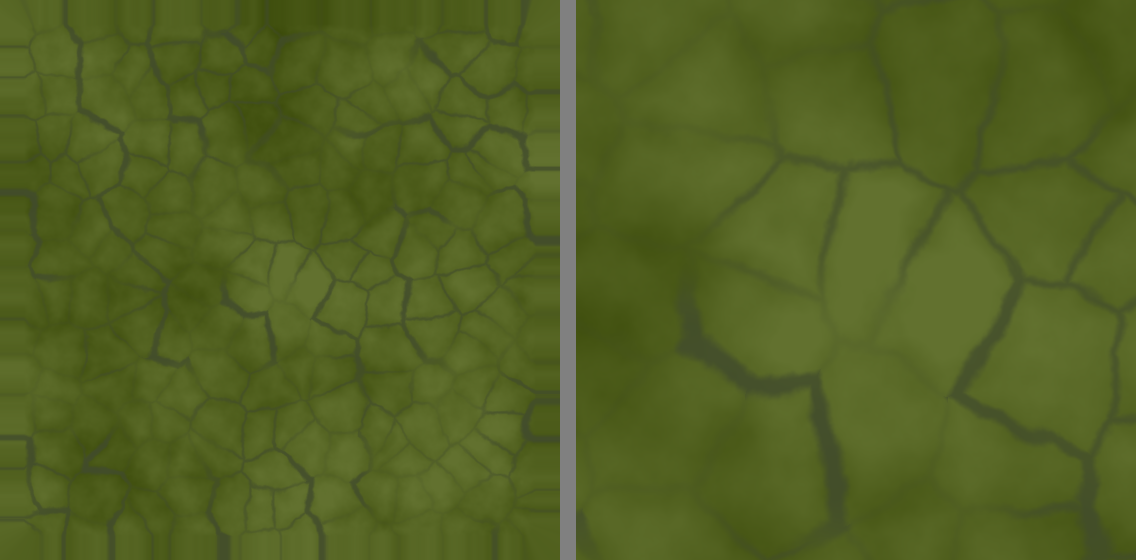
Left: the whole. Right: its middle third, enlarged.
Give the GLSL for this texture, as a three.js fragment shader.

```glsl
// Mossy green ground split into rounded cells, with long grey cracks along some seams.
// Warped Voronoi cells are grouped into stripes; seams between stripes become cracks.
// Cloudy noise tints the surface, and the outer rim is smeared outwards.

#define CELLS 14.0
#define JITTER 0.85
#define RIM 0.043
#define RIM_ROUND 0.025
#define CRACK_WIDTH 0.0085
#define SEAM_WIDTH 0.0050
#define BLOTCH_SCALE 6.0
#define BLOTCH_CONTRAST 1.35
#define DARK_MOSS vec3(0.235, 0.295, 0.040)
#define LIGHT_MOSS vec3(0.385, 0.445, 0.185)
#define CRACK_GREY vec3(0.255, 0.295, 0.175)

varying vec2 vUv;

float hash1(vec2 p) {
  vec3 q = fract(vec3(p.xyx) * 0.1031);
  q += dot(q, q.yzx + 33.33);
  return fract((q.x + q.y) * q.z);
}

vec2 hash2(vec2 p) {
  vec3 q = fract(vec3(p.xyx) * vec3(0.1031, 0.1030, 0.0973));
  q += dot(q, q.yzx + 33.33);
  return fract((q.xx + q.yz) * q.zy);
}

float noise(vec2 p) {
  vec2 i = floor(p), f = fract(p);
  f = f * f * (3.0 - 2.0 * f);
  return mix(mix(hash1(i), hash1(i + vec2(1, 0)), f.x),
             mix(hash1(i + vec2(0, 1)), hash1(i + vec2(1, 1)), f.x), f.y);
}

float fbm(vec2 p) {
  float sum = 0.0, amp = 0.5;
  for (int i = 0; i < 5; i++) {
    sum += amp * noise(p);
    p = mat2(1.6, 1.2, -1.2, 1.6) * p + 17.3;
    amp *= 0.5;
  }
  return sum / 0.97;
}

// Holds the rim to the nearest point of a rounded square, which draws streaks
vec2 smearRim(vec2 uv) {
  vec2 d = uv - 0.5;
  vec2 core = clamp(d, -0.5 + RIM + RIM_ROUND, 0.5 - RIM - RIM_ROUND);
  vec2 off = d - core;
  return 0.5 + core + off * min(1.0, RIM_ROUND / max(length(off), 1e-4));
}

vec2 cellSite(vec2 id) {
  return id + 0.5 + JITTER * (hash2(id + 40.0) - 0.5);
}

// Stripe numbers of a cell: x for steep cracks, y for level ones
vec2 stripes(vec2 site) {
  vec2 c = site / CELLS;
  return floor(vec2((c.x + 0.32 * c.y) * 6.5, (c.y + 0.12 * c.x) * 8.0) + 0.3);
}

// Returns distance to the nearest seam and the strength of the long cracks
vec2 cellSeams(vec2 p, float crackWidth, float level) {
  vec2 g = p * CELLS, base = floor(g), home = base, site = g;
  float best = 9.0;
  for (int y = -1; y <= 1; y++)
    for (int x = -1; x <= 1; x++) {
      vec2 id = base + vec2(x, y), s = cellSite(id);
      float d = dot(s - g, s - g);
      if (d < best) { best = d; home = id; site = s; }
    }
  vec2 group = stripes(site);
  float seam = 9.0, crack = 0.0;
  for (int y = -2; y <= 2; y++)
    for (int x = -2; x <= 2; x++) {
      if (x == 0 && y == 0) continue;
      vec2 s = cellSite(home + vec2(x, y));
      float d = dot(0.5 * (site + s) - g, normalize(s - site)) / CELLS;
      vec2 differs = step(0.5, abs(stripes(s) - group));
      float profile = 1.0 - smoothstep(crackWidth * 0.25, crackWidth, d);
      crack = max(crack, profile * mix(differs.x, differs.y, level));
      seam = min(seam, d);
    }
  return vec2(seam, crack);
}

void main() {
  vec2 p = smearRim(vUv);

  // Ragged, wandering seams
  vec2 bend = vec2(noise(p * 14.0), noise(p * 14.0 + 31.0)) - 0.5;
  vec2 fray = vec2(fbm(p * 55.0), fbm(p * 55.0 + 67.0)) - 0.5;
  vec2 q = p + 0.022 * bend + 0.011 * fray;

  // Level cracks fill the upper right, steep cracks the rest
  float level = smoothstep(1.15, 1.27, 0.8 * p.x + p.y + 0.1 * bend.x);
  float swell = noise(p * 17.0 + 9.0);
  vec2 seams = cellSeams(q, CRACK_WIDTH * (0.45 + 0.9 * swell), level);

  // Cloudy moss with domed cells
  float blotch = fbm(p * BLOTCH_SCALE + 5.0) - 0.5;
  float mottle = fbm(p * 32.0 + 80.0) - 0.5;
  float dome = smoothstep(0.0, 0.022, seams.x) - 0.5;
  float tone = 0.58 + BLOTCH_CONTRAST * blotch + 0.4 * mottle + 0.17 * dome;
  vec3 color = mix(DARK_MOSS, LIGHT_MOSS, clamp(tone, 0.0, 1.0));

  // Faint seams, then the broken grey cracks
  float faint = 1.0 - smoothstep(0.0, SEAM_WIDTH, seams.x);
  faint *= 0.12 + 0.5 * smoothstep(0.3, 0.8, noise(p * 11.0 + 50.0));
  float broken = smoothstep(0.22, 0.5, noise(p * 7.0 + 23.0));
  float crack = seams.y * broken * (0.6 + 0.3 * swell);
  gl_FragColor = vec4(mix(color, CRACK_GREY, max(faint, crack)), 1.0);
}
```
